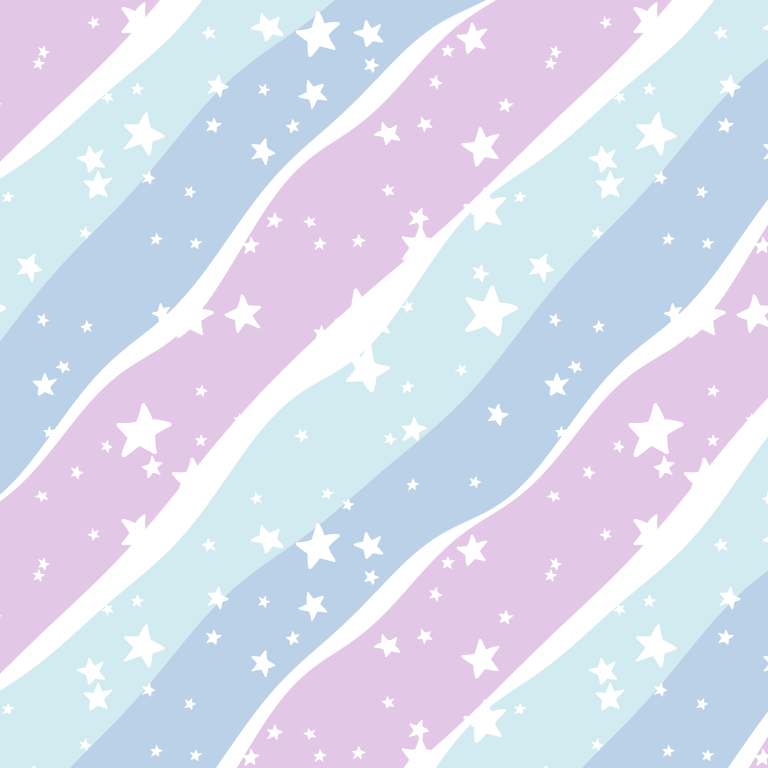
Reproduce this pattern procedurally as a Shadertoy shader.

```glsl
// Wavy diagonal pastel ribbons with white gaps and scattered hand-cut stars
const float TAU = 6.2831853;
const float TILES = 1.5;      // repeats across and down the canvas
const float STAR_GRID = 9.0;  // star cells per tile side

const vec3 WHITE = vec3(1.0);
const vec3 LILAC = vec3(0.89, 0.78, 0.90);
const vec3 AQUA  = vec3(0.82, 0.92, 0.94);
const vec3 BLUE  = vec3(0.73, 0.82, 0.91);

vec3 hash3(vec2 cell, float seed) {
    vec3 q = fract(vec3(cell, seed) * vec3(0.1031, 0.1030, 0.0973));
    q += dot(q, q.yxz + 33.33);
    return fract((q.xxy + q.yxx) * q.zyx);
}

float coverage(float dist, float pixel) {
    return clamp(0.5 - dist / pixel, 0.0, 1.0);
}

// Ribbon edge: a base height plus three periodic harmonics
float waveEdge(float x, float base, vec3 cosAmp, vec3 sinAmp) {
    vec3 phase = TAU * x * vec3(1.0, 2.0, 3.0);
    return base + dot(cosAmp, cos(phase)) + dot(sinAmp, sin(phase));
}

// Signed distance to a wrapped ribbon between two edges
float ribbonDistance(float height, float low, float high) {
    float offset = fract(height - 0.5 * (low + high) + 0.5) - 0.5;
    return 0.7071 * (abs(offset) - 0.5 * (high - low));
}

// Signed distance to a five-pointed star with softened tips
float starDistance(vec2 p, float radius) {
    float sector = TAU / 5.0;
    float rounding = 0.07 * radius;
    float tip = radius - 1.8 * rounding;
    float a = abs(mod(atan(p.x, p.y) + 0.5 * sector, sector) - 0.5 * sector);
    vec2 q = length(p) * vec2(sin(a), cos(a)) - vec2(0.0, tip);
    vec2 side = 0.43 * tip * vec2(sin(0.5 * sector), cos(0.5 * sector)) - vec2(0.0, tip);
    float t = clamp(dot(q, side) / dot(side, side), 0.0, 1.0);
    float facing = sign(q.x * -side.y + q.y * side.x);
    return length(q - side * t) * facing - rounding;
}

// Nearest star of a jittered grid that wraps at the tile border
float starField(vec2 p) {
    vec2 g = p * STAR_GRID;
    vec2 home = floor(g);
    float nearest = 1.0;
    for (int j = -1; j <= 1; j++)
    for (int i = -1; i <= 1; i++) {
        vec2 cell = home + vec2(i, j);
        vec2 id = mod(cell, STAR_GRID);
        vec3 place = hash3(id, 7.0);
        vec3 shape = hash3(id, 29.0);
        float radius = 0.115 + 0.42 * pow(shape.x, 4.5);
        vec2 center = cell + 0.5 + (place.xy - 0.5) * (1.0 - 1.5 * radius);

        // Small tilt and warp make each star look cut by hand
        vec2 q = g - center;
        float tilt = 0.9 * (shape.y - 0.5);
        q = mat2(cos(tilt), sin(tilt), -sin(tilt), cos(tilt)) * q;
        q += 0.07 * radius * sin(3.0 * q.yx / radius + TAU * shape.yz);
        nearest = min(nearest, starDistance(q, radius));
    }
    return nearest / STAR_GRID;
}

void mainImage(out vec4 fragColor, in vec2 fragCoord) {
    float pixel = TILES / iResolution.y;
    vec2 p = TILES * (fragCoord / iResolution.y - vec2(0.0, 1.0));
    float height = p.x - p.y;

    // Edges in order across the diagonal
    float aquaLow = waveEdge(p.x, 0.373, vec3(-0.0092, -0.0219, 0.0074), vec3(0.0129, 0.0020, 0.0119));
    float blueLow = waveEdge(p.x, 0.645, vec3(0.0246, -0.0049, 0.0018), vec3(-0.0238, -0.0023, -0.0072));
    float blueHigh = waveEdge(p.x, 0.918, vec3(0.0238, 0.0098, 0.0143), vec3(0.0230, -0.0059, 0.0045));
    float lilacLow = waveEdge(p.x, 0.959, vec3(0.0090, -0.0004, 0.0117), vec3(0.0250, -0.0127, 0.0152));
    float lilacHigh = waveEdge(p.x, 1.302, vec3(0.0197, -0.0055, 0.0), vec3(0.0125, -0.0025, -0.0020));

    // Ribbons, then stars on top
    vec3 color = WHITE;
    color = mix(color, AQUA, coverage(ribbonDistance(height, aquaLow, blueLow), pixel));
    color = mix(color, BLUE, coverage(ribbonDistance(height, blueLow, blueHigh), pixel));
    color = mix(color, LILAC, coverage(ribbonDistance(height, lilacLow, lilacHigh), pixel));
    color = mix(color, WHITE, coverage(starField(p), pixel));

    fragColor = vec4(color, 1.0);
}
```
